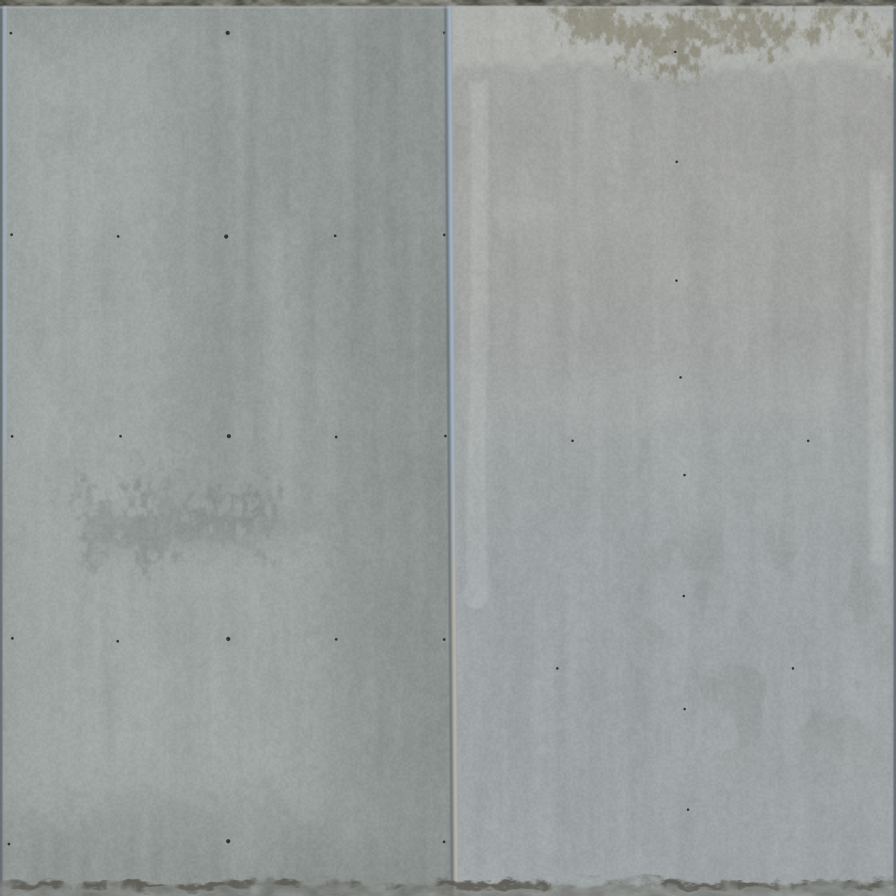
Give the GLSL for this texture, as a Shadertoy shader.

```glsl
// Two tall, weathered cement panels side by side, held by thin metal joints.
// Stretched noise makes the rain streaks, ragged soft boxes the pale and dark
// stains, and loops place the small fixing holes; grime lines top and bottom.

float hash(vec2 p) {
    vec3 q = fract(vec3(p.xyx) * 0.1031);
    q += dot(q, q.yzx + 33.33);
    return fract((q.x + q.y) * q.z);
}

float noise(vec2 p) {
    vec2 i = floor(p), f = fract(p);
    f = f * f * (3.0 - 2.0 * f);
    return mix(mix(hash(i), hash(i + vec2(1, 0)), f.x),
               mix(hash(i + vec2(0, 1)), hash(i + vec2(1, 1)), f.x), f.y);
}

float fbm(vec2 p) {
    float sum = 0.0, amp = 0.5;
    for (int i = 0; i < 5; i++) {
        sum += amp * noise(p);
        p = p * 2.03 + 17.3;
        amp *= 0.5;
    }
    return sum;
}

// Box with a blurred edge; ragged pushes the edge in and out
float softBox(vec2 p, vec2 center, vec2 halfSize, float blur, float ragged) {
    vec2 q = abs(p - center) - halfSize;
    float d = length(max(q, 0.0)) + min(max(q.x, q.y), 0.0);
    return 1.0 - smoothstep(-blur, blur, d + ragged);
}

// Antialiased band around zero
float band(float d, float halfWidth, float px) {
    return 1.0 - smoothstep(halfWidth - px, halfWidth + px, abs(d));
}

float hole(vec2 p, vec2 center, float radius, float px) {
    return 1.0 - smoothstep(radius - 0.7 * px, radius + 0.7 * px, length(p - center));
}

vec3 leftPanel(vec2 p, float streak, float blotch, float speck) {
    float rag = 0.1 * blotch + 0.08 * streak + 0.1 * speck;
    float pale = 0.75 * softBox(p, vec2(0.09, 0.68), vec2(0.1, 0.28), 0.03, rag);
    pale = max(pale, 0.75 * softBox(p, vec2(0.19, 0.25), vec2(0.17, 0.15), 0.03, rag));
    pale = max(pale, 0.65 * softBox(p, vec2(0.06, 0.3), vec2(0.07, 0.2), 0.03, rag));
    pale = max(pale, 0.5 * softBox(p, vec2(0.315, 0.59), vec2(0.018, 0.16), 0.012, 0.03 * streak));
    vec3 c = mix(vec3(0.578, 0.6, 0.592), vec3(0.63, 0.658, 0.652), pale);
    c -= 0.022 * smoothstep(0.3, 0.48, p.x);
    c -= 0.05 * softBox(p, vec2(0.19, 0.41), vec2(0.09, 0.012), 0.025, 0.14 * blotch + 0.12 * speck);
    c -= 0.02 * smoothstep(0.11, 0.02, p.y);
    return c + 0.06 * streak + 0.04 * blotch;
}

vec3 rightPanel(vec2 p, float streak, float blotch, float speck) {
    vec3 c = mix(vec3(0.618, 0.642, 0.648), vec3(0.632, 0.638, 0.628), smoothstep(0.3, 0.8, p.y));
    // Pale wash along the top, two run-down drips and faint level smears
    float pale = softBox(p, vec2(0.75, 0.96), vec2(0.25, 0.038), 0.008, 0.05 * blotch + 0.03 * streak);
    pale = max(pale, 0.85 * softBox(p, vec2(0.533, 0.62), vec2(0.01, 0.29), 0.003, 0.015 * streak));
    pale = max(pale, 0.85 * hole(p, vec2(0.531, 0.335), 0.014, 0.003));
    pale = max(pale, 0.8 * softBox(p, vec2(0.98, 0.59), vec2(0.008, 0.22), 0.004, 0.02 * streak));
    pale = max(pale, 0.6 * softBox(p, vec2(0.62, 0.765), vec2(0.11, 0.015), 0.02, 0.16 * blotch + 0.08 * speck));
    pale = max(pale, 0.5 * softBox(p, vec2(0.72, 0.55), vec2(0.2, 0.012), 0.02, 0.16 * blotch + 0.08 * speck));
    c += vec3(0.046, 0.048, 0.044) * pale;
    // Tan stains under the top edge, damp blotches at the lower right
    float stain = softBox(p, vec2(0.81, 0.967), vec2(0.18, 0.014), 0.015, 0.14 * blotch + 0.08 * speck);
    c = mix(c, vec3(0.53, 0.52, 0.45), 0.7 * stain);
    float damp = softBox(p, vec2(0.86, 0.28), vec2(0.14, 0.13), 0.05, 0.0);
    c -= vec3(0.024, 0.03, 0.036) * damp * smoothstep(0.47, 0.56, fbm(p * vec2(24.0, 18.0)) + 0.12 * speck);
    return c + 0.045 * streak + 0.035 * blotch;
}

void mainImage(out vec4 fragColor, in vec2 fragCoord) {
    vec2 p = fragCoord / iResolution.xy;
    float px = 1.0 / iResolution.y;
    float streak = fbm(p * vec2(75.0, 4.5)) - 0.48;
    float blotch = fbm(p * vec2(17.0, 13.0) + 5.0) - 0.48;
    float speck = fbm(p * vec2(150.0, 105.0)) - 0.48;
    float joint = p.x - mix(0.509, 0.5015, p.y);

    vec3 color = joint < 0.0 ? leftPanel(p, streak, blotch, speck) : rightPanel(p, streak, blotch, speck);
    color += 0.035 * speck + 0.035 * (noise(p * 420.0) - 0.5);

    // Fixing holes: a grid on the left, a centre column and two rows on the right
    float holes = 0.0;
    for (int row = 0; row < 5; row++) {
        for (int col = 0; col < 5; col++) {
            bool inner = col == 1 || col == 3;
            if (inner && (row == 0 || row == 4)) continue;
            vec2 at = vec2(0.012 + 0.1208 * float(col), 0.06 + 0.2257 * float(row));
            at += 0.004 * (hash(vec2(col, row)) - 0.5);
            holes = max(holes, hole(p, at, col == 2 ? 0.0023 : 0.0015, px));
        }
    }
    for (int i = 0; i < 8; i++) {
        float shift = hash(vec2(i, 9)) - 0.5;
        vec2 at = vec2(0.767 - 0.002 * float(i) + 0.006 * shift, 0.092 + 0.121 * float(i) + 0.03 * shift);
        holes = max(holes, hole(p, at, 0.0014, px));
        vec2 side = vec2(i % 2 == 0 ? 0.63 : 0.893, i < 4 ? 0.254 : 0.508);
        holes = max(holes, hole(p, side + vec2(i < 4 ? -0.008 : 0.009, 0.0), 0.0014, px));
    }
    color = mix(color, vec3(0.13, 0.13, 0.12), 0.85 * holes);

    // Metal joints: bluish above, chalky below, with a soft shadow on the left
    vec3 metal = mix(vec3(0.72, 0.71, 0.68), vec3(0.65, 0.71, 0.77), smoothstep(0.3, 0.55, p.y));
    color = mix(color, vec3(0.4, 0.43, 0.45), 0.7 * smoothstep(0.004, 0.001, abs(joint + 0.0035)));
    color = mix(color, metal * 0.9, smoothstep(0.0042, 0.001, abs(joint)));
    color = mix(color, metal, 0.8 * smoothstep(0.0025, 0.0, abs(joint - 0.0005)));
    color = mix(color, vec3(0.38, 0.41, 0.44), 0.9 * smoothstep(0.0045, 0.001, min(p.x, 1.0 - p.x)));
    color = mix(color, metal * 0.95, 0.9 * smoothstep(0.45, 0.52, p.y) * smoothstep(0.003, 0.0005, abs(p.x - 0.0055)));

    // Thin broken grime on the sill, mottled rail with a pale lip at the top
    float crust = fbm(p * vec2(60.0, 130.0) + 3.0);
    float sill = smoothstep(0.019, 0.009, p.y + 0.022 * (crust - 0.5));
    color = mix(color, vec3(0.5, 0.51, 0.49) + 0.25 * (crust - 0.5), 0.75 * sill);
    float grime = smoothstep(0.006, 0.001, abs(p.y - 0.012 + 0.02 * (crust - 0.5)));
    color = mix(color, vec3(0.33, 0.32, 0.29), 0.75 * grime * smoothstep(0.35, 0.6, fbm(p * vec2(38.0, 20.0))));
    color = mix(color, vec3(0.43, 0.43, 0.4) + 0.5 * (crust - 0.48), smoothstep(0.992, 0.995, p.y));
    color = mix(color, vec3(0.68, 0.7, 0.69), 0.5 * band(p.y - 0.9915, 0.001, px));

    fragColor = vec4(clamp(color, 0.0, 1.0), 1.0);
}
```
